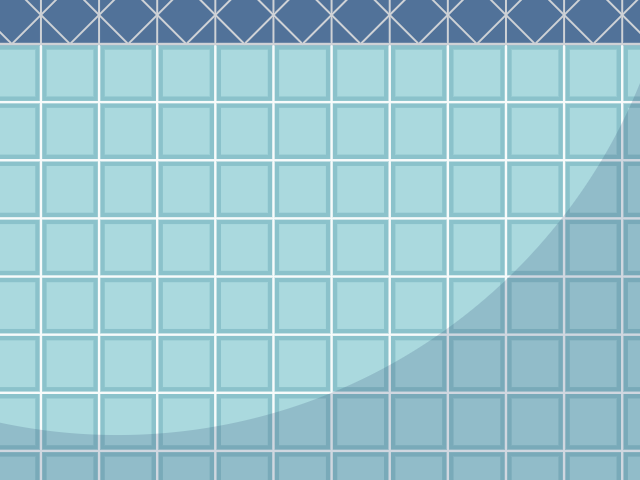
This background is drawn by a Shadertoy shader. Its source:

```glsl
// Draws a tiled wall with a crossed blue band on top and a curved shadow below.

const float TILE_SIZE = 0.1211;               // in canvas heights
const vec2 GRID_CORNER = vec2(0.0853, 0.9083); // grid crossing under the band

const vec3 TILE_COLOR = vec3(0.665, 0.852, 0.872);
const vec3 BEVEL_COLOR = vec3(0.545, 0.762, 0.795);
const vec3 GROUT_COLOR = vec3(0.97, 0.985, 0.985);
const vec3 BAND_COLOR = vec3(0.318, 0.447, 0.600);
const vec3 BAND_LINE_COLOR = vec3(0.81, 0.825, 0.84);
const vec3 SHADOW_COLOR = vec3(0.19, 0.285, 0.445);

// Coverage of the region where the signed distance is negative
float cover(float dist, float pixel) {
    return clamp(0.5 - dist / pixel, 0.0, 1.0);
}

// Distance on each axis to the nearest whole number
vec2 gridDistance(vec2 p) {
    return 0.5 - abs(fract(p) - 0.5);
}

// Flat tile with a darker bevel and pale grout
vec3 tileWall(vec2 p, float pixel) {
    vec2 d = gridDistance(p);
    float edge = min(d.x, d.y);
    vec3 color = mix(TILE_COLOR, BEVEL_COLOR, cover(edge - 0.098, pixel));
    return mix(color, GROUT_COLOR, cover(edge - 0.021, pixel));
}

// Upright lines crossed by diagonals, closed by a rail at the bottom
vec3 crossedBand(vec2 p, float pixel) {
    float upright = gridDistance(p).x;
    float diagonal = abs(upright - abs(p.y - 0.5)) * inversesqrt(2.0);
    float lines = cover(min(upright, diagonal) - 0.017, pixel);
    float rail = cover(abs(p.y) - 0.021, pixel);
    return mix(BAND_COLOR, BAND_LINE_COLOR, max(lines, rail));
}

// Shade everything outside a large circle
vec3 addShadow(vec3 color, vec2 p, float pixel) {
    const vec2 center = vec2(0.2448, 1.2682);
    const float radius = 1.1745;
    float shade = cover(radius - length(p - center), pixel);
    return mix(color, SHADOW_COLOR, 0.2 * shade);
}

void mainImage(out vec4 fragColor, in vec2 fragCoord) {
    vec2 p = fragCoord / iResolution.y;
    float pixel = 1.0 / iResolution.y;
    vec2 cell = (p - GRID_CORNER) / TILE_SIZE;
    float cellPixel = pixel / TILE_SIZE;

    vec3 wall = addShadow(tileWall(cell, cellPixel), p, pixel);
    vec3 band = crossedBand(cell, cellPixel);
    float bandMask = cover(-0.021 - cell.y, cellPixel);
    fragColor = vec4(mix(wall, band, bandMask), 1.0);
}
```
